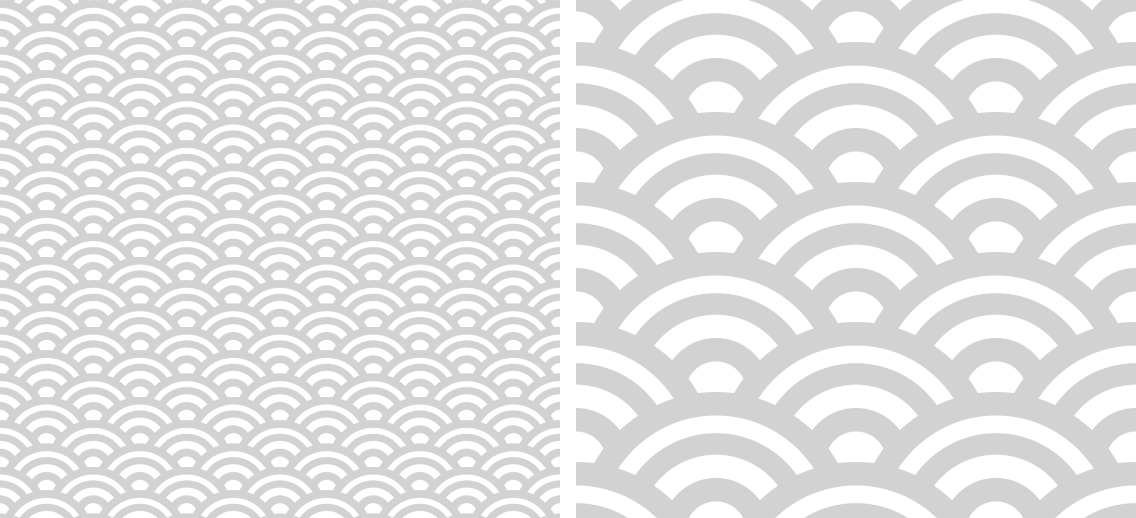
Left: the whole. Right: its middle third, enlarged.
Write a Shadertoy shader that draws this pattern.

```glsl
// Seigaiha waves: staggered rows of overlapping grey discs with white rings,
// six discs across. Rows are painted from back to front, each lower row
// covering the one above, so only the upper fan of each disc stays visible.

// Antialiased coverage of a disc of the given radius
float disc(float dist, float radius, float pixel) {
    return smoothstep(-0.7, 0.7, (radius - dist) / pixel);
}

// Coverage of a ring between two radii
float ring(float dist, float inner, float outer, float pixel) {
    return disc(dist, outer, pixel) - disc(dist, inner, pixel);
}

void mainImage(out vec4 fragColor, in vec2 fragCoord) {
    // One unit is one disc diameter; y runs downward from the top edge
    float pixel = 6.0 / iResolution.x;
    vec2 p = vec2(fragCoord.x, iResolution.y - fragCoord.y) * pixel;

    vec3 grey = vec3(0.824);
    vec3 color = grey;
    float nearestRow = floor(p.y * 4.0);

    // Rows sit a quarter diameter apart; odd rows shift by half a disc
    for (int i = -1; i <= 2; i++) {
        float row = nearestRow + float(i);
        float shift = 0.5 * mod(row, 2.0);
        vec2 offset = vec2(fract(p.x - shift + 0.5) - 0.5, p.y - row * 0.25);
        float dist = length(offset);

        // Two white bands and a white core on the grey disc
        float white = ring(dist, 0.353, 0.416, pixel)
                    + ring(dist, 0.193, 0.276, pixel)
                    + disc(dist, 0.109, pixel);
        vec3 fan = mix(grey, vec3(1.0), white);
        color = mix(color, fan, disc(dist, 0.5, pixel));
    }

    fragColor = vec4(color, 1.0);
}
```
